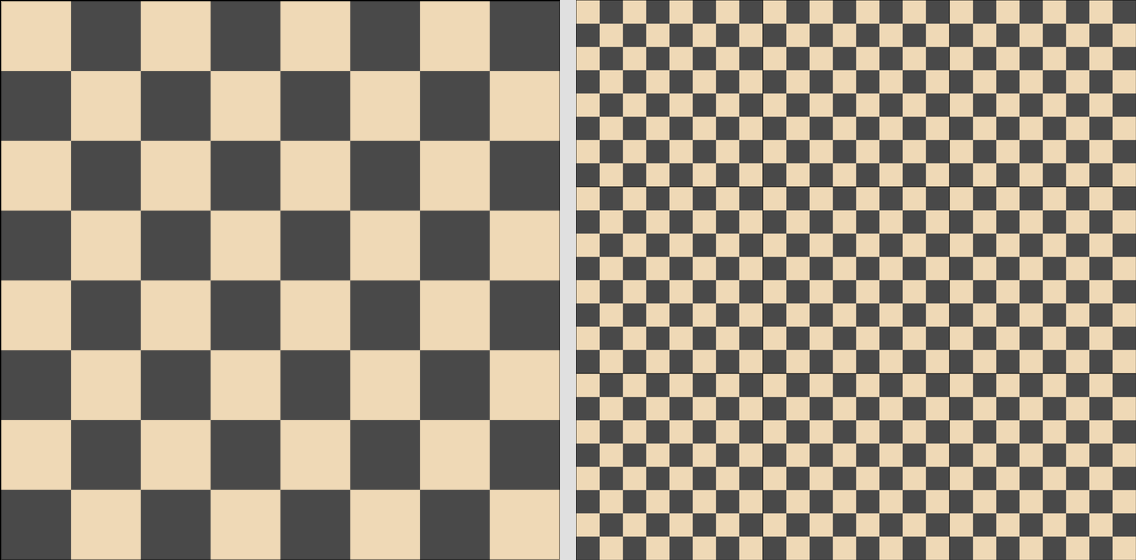
Left: one tile. Right: repeated 3 by 3.
Give the GLSL for this pattern, as a Shadertoy shader.

```glsl
const float CELLS = 8.0;            // squares across and down, even so it wraps
const vec3 LIGHT_COLOR = vec3(0.937, 0.851, 0.712);
const vec3 DARK_COLOR = vec3(0.285, 0.285, 0.285);
const vec3 FRAME_COLOR = vec3(0.0);
const float BOARD_START = 0.0022;   // board edges, from the left and from the top
const float BOARD_END = 0.9993;
const float EDGE_WIDTH = 0.00195;   // full width of the soft edge

// Square wave of period 2 with softened flips: +1 on even cells, -1 on odd ones
vec2 softSquareWave(vec2 p, vec2 halfWidth) {
    vec2 edgeDistance = 0.5 - abs(fract(p) - 0.5);
    vec2 parity = 1.0 - 2.0 * mod(floor(p), 2.0);
    return parity * clamp(edgeDistance / halfWidth, 0.0, 1.0);
}

// Coverage of the thin line that fills the gap between neighbouring boards
vec2 frameLine(vec2 p, vec2 edge) {
    float center = 0.5 * (BOARD_START + BOARD_END - 1.0);
    float halfLine = 0.5 * (BOARD_START + 1.0 - BOARD_END);
    vec2 lineDistance = abs(fract(p - center + 0.5) - 0.5);
    return clamp(0.5 - (lineDistance - halfLine) / edge, 0.0, 1.0);
}

void mainImage(out vec4 fragColor, in vec2 fragCoord) {
    vec2 uv = fragCoord / iResolution.xy;
    vec2 fromTopLeft = vec2(uv.x, 1.0 - uv.y);
    vec2 edge = max(vec2(EDGE_WIDTH), 1.0 / iResolution.xy);

    // Squares, held inside the board so its rim stays crisp
    float scale = CELLS / (BOARD_END - BOARD_START);
    vec2 halfWidth = 0.5 * edge * scale;
    vec2 cell = clamp((fromTopLeft - BOARD_START) * scale, halfWidth, CELLS - halfWidth);
    vec2 wave = softSquareWave(cell, halfWidth);
    vec3 color = mix(DARK_COLOR, LIGHT_COLOR, 0.5 + 0.5 * wave.x * wave.y);

    // Frame line, continuous across the wrap
    vec2 line = frameLine(fromTopLeft, edge);
    color = mix(color, FRAME_COLOR, max(line.x, line.y));

    fragColor = vec4(color, 1.0);
}
```
